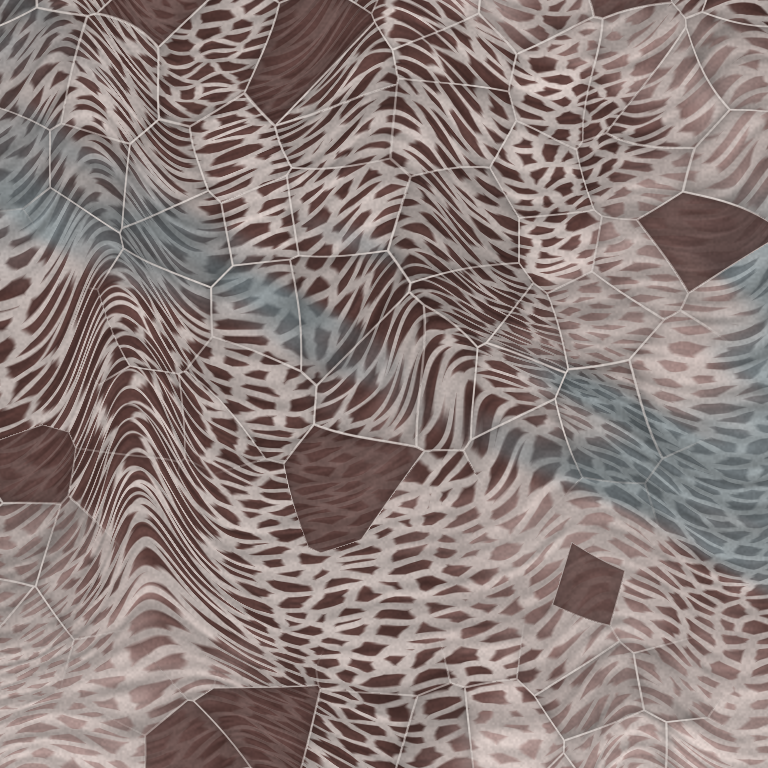
This texture is drawn by a Shadertoy shader. Its source:

```glsl
#define SPOT_SCALE vec2(19.0, 58.0)
#define CELL_SCALE 9.0
#define WAVE_HEIGHT 0.065
#define CRACK_WIDTH 0.0026
#define DARK_CELLS 0.10
#define CREAM vec3(0.80, 0.765, 0.745)
#define BROWN vec3(0.25, 0.165, 0.15)
#define ROSE vec3(0.53, 0.40, 0.385)
#define SLATE vec3(0.30, 0.335, 0.35)
#define MIST vec3(0.60, 0.64, 0.65)

const float TAU = 6.28318;

float hash(vec2 p) {
    return fract(sin(dot(p, vec2(127.1, 311.7))) * 43758.5);
}

vec2 hash2(vec2 p) {
    return vec2(hash(p), hash(p + 57.3));
}

float noise(vec2 p) {
    vec2 i = floor(p), f = fract(p);
    f = f * f * (3.0 - 2.0 * f);
    return mix(mix(hash(i), hash(i + vec2(1, 0)), f.x),
               mix(hash(i + vec2(0, 1)), hash(i + vec2(1, 1)), f.x), f.y);
}

float fbm(vec2 p) {
    float sum = 0.0, gain = 0.53;
    for (int i = 0; i < 4; i++) {
        sum += gain * noise(p);
        p = p * 2.03 + 17.1;
        gain *= 0.5;
    }
    return sum;
}

// Voronoi: x is the distance to the nearest border, yz the cell id
vec3 voronoi(vec2 p) {
    vec2 i = floor(p), f = fract(p), nearest = vec2(0), home = vec2(0);
    float best = 8.0, border = 8.0;
    for (int y = -1; y <= 1; y++)
    for (int x = -1; x <= 1; x++) {
        vec2 g = vec2(x, y), r = g + hash2(i + g) - f;
        if (dot(r, r) < best) { best = dot(r, r); nearest = r; home = g; }
    }
    for (int y = -2; y <= 2; y++)
    for (int x = -2; x <= 2; x++) {
        vec2 g = home + vec2(x, y), r = g + hash2(i + g) - f, d = r - nearest;
        if (dot(d, d) > 1e-5) border = min(border, dot(0.5 * (r + nearest), normalize(d)));
    }
    return vec3(border, i + home);
}

// Bends the horizontal print into swinging chevrons
vec2 flow(vec2 p) {
    float phase = TAU * (1.9 * p.x + 0.5 * p.y) + 3.2 * noise(p * 3.1 + 4.0);
    p.y += WAVE_HEIGHT * (sin(phase) + 0.25 * sin(2.0 * phase + 1.0));
    p.y += 0.10 * (noise(p * vec2(5.0, 4.0) + 9.0) - 0.5);
    p.x += 0.09 * (noise(p * 6.0 + 21.0) - 0.5);
    return p + 0.010 * (vec2(noise(p * 21.0), noise(p * 21.0 + 40.0)) - 0.5);
}

void mainImage(out vec4 fragColor, in vec2 fragCoord) {
    vec2 p = fragCoord / iResolution.y;

    // Cracked plates
    vec3 plate = voronoi(p * CELL_SCALE + 0.5 * noise(p * 5.0));
    float plateHash = hash(plate.yz + 3.7);
    float edge = plate.x / CELL_SCALE;
    float cracked = smoothstep(0.38, 0.62, noise(p * 3.6 + 31.0));
    float darkPlate = step(1.0 - DARK_CELLS, plateHash);

    // Broad tint zones
    float blue = smoothstep(0.53, 0.70, fbm(p * vec2(2.2, 4.2) + vec2(0.9 * p.y, 1.6 * p.x) + 12.0));
    float pale = smoothstep(0.50, 0.68, fbm(p * vec2(3.2, 3.6) + 63.0)) * (1.0 - blue);

    // Spots, stretched into stripes by the flow
    vec2 q = flow(p) + cracked * 0.012 * (hash2(plate.yz) - 0.5);
    float fur = noise(q * vec2(45.0, 260.0));
    float streak = noise(q * vec2(14.0, 110.0) + 7.0);
    float spotEdge = voronoi(q * SPOT_SCALE).x + 0.13 * (fur - 0.5);
    float gap = 0.03 + 0.13 * noise(q * vec2(6.0, 9.0) + 15.0) + 0.04 * pale;
    float spot = smoothstep(gap, gap + 0.14, spotEdge);

    // Print colours
    vec3 ground = mix(CREAM, MIST, 0.75 * blue) * (0.82 + 0.22 * streak);
    vec3 ink = mix(BROWN, ROSE, 0.75 * pale + 0.25 * streak * (1.0 - pale));
    ink = mix(ink, SLATE, 0.85 * blue) * (0.85 + 0.35 * fur);
    vec3 color = mix(ground, ink, spot * (1.0 - 0.25 * pale - 0.2 * blue));

    // Soft veils and dark plates
    vec3 veil = mix(mix(ROSE, SLATE + 0.12, blue), CREAM, 0.6 * pale);
    color = mix(color, veil * (0.75 + 0.5 * streak), 0.12 + 0.28 * max(blue, pale));
    color *= 1.0 + 0.20 * cracked * (hash(plate.yz + 8.1) - 0.5);
    vec3 hide = mix(BROWN, ROSE, 0.15 + 0.35 * fur);
    color = mix(color, hide, 0.78 * darkPlate);

    // Crack lines with a shadow along them
    float line = max(cracked, 0.9 * darkPlate) * (0.45 + 0.5 * noise(p * 16.0));
    color *= 1.0 - 0.28 * line * exp(-edge / 0.009);
    float pixel = 0.7 / iResolution.y;
    float crack = 1.0 - smoothstep(0.5 * CRACK_WIDTH - pixel, 0.5 * CRACK_WIDTH + pixel, edge);
    color = mix(color, CREAM + 0.06, crack * line);

    // Fine cloth grain
    color *= 0.95 + 0.10 * noise(p * 330.0);
    fragColor = vec4(clamp(color, 0.0, 1.0), 1.0);
}
```
